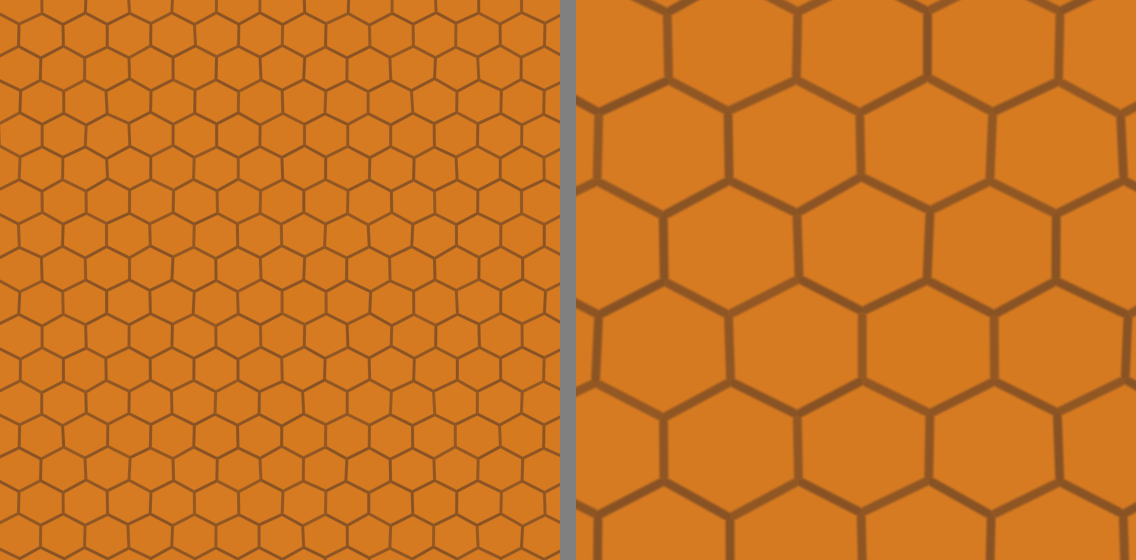
Left, the full canvas; right, a detail of the centre.
Give the GLSL for this pattern, as a Shadertoy shader.

```glsl
// Orange honeycomb of slightly flattened hexagons with thin, soft brown joints.
// Cells are Voronoi regions of a staggered lattice whose centres are nudged by
// a hash, so the joints wander a little; each joint also varies in strength.

float hash(vec2 p) {
    return fract(sin(dot(p, vec2(127.1, 311.7))) * 43758.5453);
}

// Centre of a cell in lattice units; odd rows shift by half a cell
vec2 cellCentre(vec2 id) {
    vec2 nudge = vec2(hash(id), hash(id + 37.2)) - 0.5;
    return vec2(id.x + 0.5 * mod(id.y, 2.0), id.y * 0.866) + 0.06 * nudge;
}

void mainImage(out vec4 fragColor, in vec2 fragCoord) {
    vec2 uv = fragCoord / iResolution.y;

    // Lattice space, where the hexagons are regular and one unit wide
    vec2 scale = vec2(1.0 / 0.078, 0.866 / 0.05968);
    vec2 p = (uv - vec2(0.0352, 0.0423)) * scale;

    // Nearest cell
    float row = round(p.y / 0.866);
    vec2 nearestId = vec2(0.0), nearest = vec2(0.0);
    float best = 1e5;
    for (int j = -1; j <= 1; j++) {
        for (int i = -1; i <= 1; i++) {
            float y = row + float(j);
            vec2 id = vec2(round(p.x - 0.5 * mod(y, 2.0)) + float(i), y);
            vec2 centre = cellCentre(id);
            float d = dot(p - centre, p - centre);
            if (d < best) {
                best = d;
                nearestId = id;
                nearest = centre;
            }
        }
    }

    // Distance to the closest joint, measured in canvas units
    float jointDist = 1e5, strength = 1.0;
    for (int j = -1; j <= 1; j++) {
        for (int i = -1; i <= 1; i++) {
            if (i == 0 && j == 0) continue;
            vec2 id = nearestId + vec2(i, j);
            vec2 centre = cellCentre(id);
            vec2 across = centre - nearest;
            float d = dot(0.5 * (centre + nearest) - p, across) / length(across * scale);
            if (d < jointDist) {
                jointDist = d;
                strength = mix(0.84, 1.0, hash(nearestId + id));
            }
        }
    }

    // Flat face with a faint tone shift per cell, then the soft joint
    vec3 face = vec3(0.84, 0.48, 0.13) + 0.006 * (hash(nearestId + 5.3) - 0.5);
    float softEdge = max(0.0040, 0.0013 + 1.2 / iResolution.y);
    float joint = strength * (1.0 - smoothstep(0.0013, softEdge, jointDist));
    fragColor = vec4(mix(face, vec3(0.53, 0.32, 0.14), joint), 1.0);
}
```
